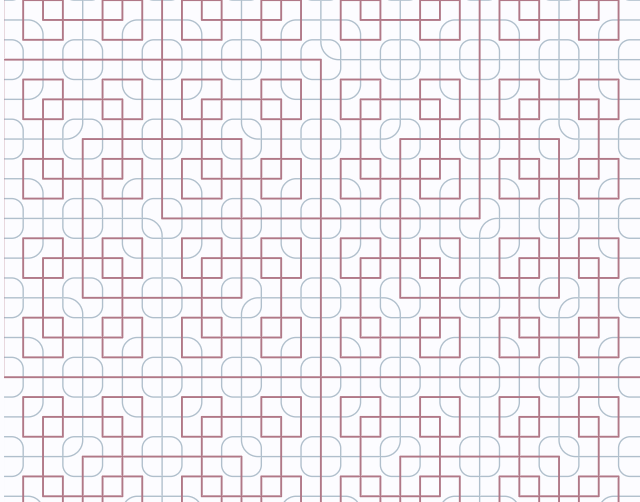
Give the GLSL for this pattern, as a WebGL 2 fragment shader.

```glsl
#version 300 es
precision highp float;
// Nested lattices of sharp red and rounded blue outlined squares, doubling in size per level.

uniform vec2 u_resolution;
out vec4 fragColor;

const vec3 PAPER = vec3(0.99, 0.99, 1.0);
const vec3 RED = vec3(0.69, 0.47, 0.53);
const vec3 BLUE = vec3(0.69, 0.75, 0.80);

const int LEVELS = 6;
const float UNIT = 0.06202;              // smallest square side, in canvas widths
const vec2 ANCHOR = vec2(0.0052, 0.195); // lattice node at the lower left
const float ANCHOR_INDEX = 16.0;         // grid coordinate of that node
const float LEFT_MARGIN = 0.0063;        // blank strip, in canvas widths
const float RED_WIDTH = 0.048;           // line widths, in grid units
const float BLUE_WIDTH = 0.035;

// Signed distance to a square with rounded corners
float roundedSquare(vec2 p, float halfSide, float radius) {
    vec2 q = abs(p) - halfSide + radius;
    return length(max(q, 0.0)) + min(max(q.x, q.y), 0.0) - radius;
}

// Position relative to the nearest cell centre
vec2 repeatCentred(vec2 p, float period) {
    return mod(p + 0.5 * period, period) - 0.5 * period;
}

// Smoothed coverage of a line at distance d
float stroke(float d, float width, float pixel) {
    float cover = clamp(0.5 + (0.5 * width - abs(d)) / pixel, 0.0, 1.0);
    return min(cover, width / pixel);
}

void main() {
    vec2 uv = gl_FragCoord.xy / u_resolution.x;
    vec2 grid = (uv - ANCHOR) / UNIT + ANCHOR_INDEX;
    float pixel = 1.0 / (u_resolution.x * UNIT);

    // Each level doubles the square; the two colours sit half a period apart
    float red = 0.0;
    float blue = 0.0;
    float side = 1.0;
    for (int level = 0; level < LEVELS; level++) {
        float period = 2.0 * side;
        float radius = 0.46 - 0.17 / side;
        float blueDist = roundedSquare(repeatCentred(grid, period), 0.5 * side, radius);
        float redDist = roundedSquare(repeatCentred(grid - side, period), 0.5 * side, 0.0);
        blue = max(blue, stroke(blueDist, BLUE_WIDTH, pixel));
        red = max(red, stroke(redDist, RED_WIDTH, pixel));
        side = period;
    }

    // Red lies over blue, and both stop at the left margin
    vec3 color = mix(PAPER, BLUE, blue);
    color = mix(color, RED, red);
    float inside = clamp((uv.x - LEFT_MARGIN) * u_resolution.x + 0.5, 0.0, 1.0);
    fragColor = vec4(mix(PAPER, color, inside), 1.0);
}
```
